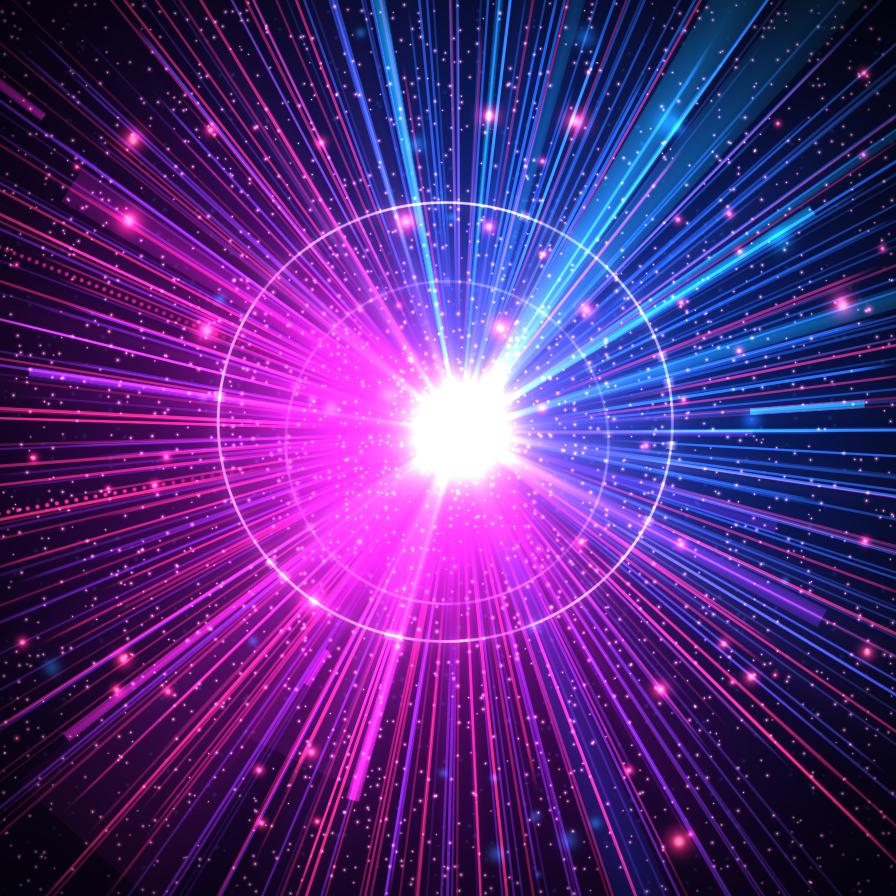
Give the GLSL for this background, as a three.js fragment shader.

```glsl
// A burst of light: tapered beams and thin rays fan out from a white core over
// a magenta-to-blue glow, with two broken rings, soft orbs and drifting specks.
// Rays live in hashed angular cells, orbs and specks in hashed square cells.
varying vec2 vUv;

const float TAU = 6.28319;
const vec2 CORE = vec2(0.513, 0.518);
const vec3 NAVY = vec3(0.025, 0.015, 0.10);
const vec3 PLUM = vec3(0.38, 0.025, 0.47);
const vec3 BLUE = vec3(0.03, 0.19, 0.62);
const vec3 MAGENTA = vec3(0.90, 0.13, 0.78);
const vec3 VIOLET = vec3(0.50, 0.16, 0.85);
const vec3 CYAN = vec3(0.05, 0.66, 0.85);
const vec3 AZURE = vec3(0.15, 0.45, 0.95);
const vec3 ROSE = vec3(1.0, 0.16, 0.42);
const vec3 PALE = vec3(1.0, 0.78, 0.98);

float hash(vec2 p) {
  vec3 q = fract(p.xyx * 0.1031);
  q += dot(q, q.yzx + 33.33);
  return fract((q.x + q.y) * q.z);
}

// Smooth noise that wraps around the full turn
float turnNoise(float turn, float count, float seed) {
  float x = turn * count;
  float i = floor(x);
  float a = hash(vec2(mod(i, count), seed));
  float b = hash(vec2(mod(i + 1.0, count), seed));
  return mix(a, b, smoothstep(0.0, 1.0, x - i));
}

// Wedge along an angle, between two distances from the core
float beam(vec2 p, float angle, float halfWidth, float near, float far) {
  vec2 dir = vec2(cos(angle), sin(angle));
  float along = dot(p, dir);
  float side = abs(p.x * dir.y - p.y * dir.x);
  float w = halfWidth * (0.2 + 1.6 * max(along, 0.0));
  float span = smoothstep(near - 0.001, near + 0.001, along)
             * (1.0 - smoothstep(far - 0.001, far + 0.001, along));
  return span * (1.0 - smoothstep(w - 0.001, w + 0.0012, side)) * (1.0 - 0.35 * side / w * step(side, w));
}

// Beads strung along an angle
float beads(vec2 p, float angle, float spacing) {
  vec2 dir = vec2(cos(angle), sin(angle));
  float along = dot(p, dir);
  vec2 q = vec2((fract(along / spacing) - 0.5) * spacing, p.x * dir.y - p.y * dir.x);
  return smoothstep(0.0035, 0.001, length(q)) * smoothstep(0.2, 0.45, along);
}

// One thin ray per angular cell
vec3 rays(float turn, float r, float cool, float count, float seed, float width) {
  float x = turn * count;
  float id = mod(floor(x), count);
  float pick = hash(vec2(id, seed));
  float reach = hash(vec2(id, seed + 7.0));
  float offset = fract(x) - mix(0.25, 0.75, hash(vec2(id, seed + 3.0)));
  float side = abs(offset) * TAU * r / count;
  float line = 1.0 - smoothstep(width * 0.4, width * 0.4 + 0.0016, side);
  float span = smoothstep(0.04, 0.2, r - reach * 0.15) * (1.0 - smoothstep(0.0, 0.06, r - 0.35 - reach * 0.6));
  vec3 tint = mix(ROSE, mix(VIOLET, AZURE, cool), step(0.5 - 0.32 * cool, pick));
  return tint * line * span * mix(0.35, 1.0, hash(vec2(id, seed + 11.0)));
}

// One optional soft dot per square cell
vec3 dots(vec2 uv, float count, float seed, float density, float size, float coolShare) {
  vec2 cell = floor(uv * count);
  float pick = hash(cell + seed);
  vec2 jitter = vec2(hash(cell + seed + 17.0), hash(cell + seed + 41.0));
  float d = length(fract(uv * count) - mix(vec2(0.27), vec2(0.73), jitter)) / count;
  float s = size * mix(0.45, 1.0, hash(cell + seed + 73.0));
  float halo = exp(-d * d / (s * s)) * 0.75;
  float heart = exp(-d * d / (s * s * 0.14));
  float hue = hash(cell + seed + 97.0);
  vec3 tint = mix(ROSE, mix(AZURE, CYAN, jitter.x) * 0.6, step(hue, coolShare));
  return step(pick, density) * (tint * halo + vec3(0.8, 0.55, 0.5) * heart * step(coolShare, hue));
}

// Thin ring with uneven brightness and short ticks
float ring(vec2 p, float radius, float turn, float seed) {
  float d = abs(length(p) - radius);
  float tick = step(0.91, hash(vec2(floor(turn * 150.0), seed)));
  float line = 1.0 - smoothstep(0.0005, 0.0024, d);
  float spur = tick * (1.0 - smoothstep(0.002, 0.008, d)) * 0.45;
  return line * (0.4 + 0.6 * turnNoise(turn, 40.0, seed)) + spur + 0.12 * exp(-d * 130.0);
}

void main() {
  vec2 p = vUv - CORE;
  float r = length(p);
  float turn = atan(p.y, p.x) / TAU + 0.5;
  float cool = smoothstep(-0.35, 0.75, dot(p / max(r, 0.001), vec2(0.77, 0.64)));

  // Backdrop and inner glow
  vec3 col = mix(NAVY, mix(PLUM, BLUE, cool), exp(-r * r * 6.5));
  vec2 g = p + vec2(0.035, 0.015);
  col += MAGENTA * exp(-dot(g, g) / 0.033) * (0.85 - 0.45 * cool);
  float streak = pow(turnNoise(turn, 70.0, 5.0), 3.0) + 0.6 * pow(turnNoise(turn, 190.0, 9.0), 4.0);
  col += mix(MAGENTA, AZURE, cool * 0.8) * streak * exp(-r * 5.5) * 0.75;

  // Cool beams above and to the right
  float cyan = beam(p, 1.756, 0.007, 0.0, 1.0) + 0.6 * beam(p, 1.479, 0.004, 0.0, 1.0);
  cyan += 0.35 * beam(p, 1.304, 0.008, 0.0, 1.0) + 0.6 * beam(p, 0.998, 0.025, 0.0, 1.0);
  cyan += 0.4 * beam(p, 0.869, 0.027, 0.0, 1.0) + 0.85 * beam(p, 0.56, 0.007, 0.0, 0.465);
  cyan += 0.5 * beam(p, 0.598, 0.004, 0.0, 1.0) + 0.5 * beam(p, 0.298, 0.011, 0.0, 1.0);
  cyan += beam(p, 0.069, 0.0045, 0.325, 0.453);
  col += CYAN * cyan * mix(0.85, 0.5, smoothstep(0.3, 0.65, r));

  // Warm beams below and to the left
  float warm = beam(p, -1.854, 0.008, 0.0, 0.428) + 0.85 * beam(p, -2.481, 0.005, 0.0, 0.556);
  warm += 0.35 * beam(p, 2.573, 0.022, 0.0, 0.513) + 0.9 * beam(p, 2.494, 0.004, 0.582, 0.7);
  warm += 0.6 * beam(p, -2.115, 0.005, 0.285, 0.33) + 0.13 * beam(p, -2.02, 0.085, 0.0, 0.41);
  warm += 0.13 * beam(p, -2.3, 0.09, 0.0, 0.62);
  col += MAGENTA * warm * 0.8;
  float violet = beam(p, 3.002, 0.005, 0.0, 0.485) + 0.55 * beam(p, -0.475, 0.012, 0.0, 0.455);
  violet += 0.4 * beam(p, -0.294, 0.009, 0.0, 0.369) + 0.6 * beam(p, -0.005, 0.005, 0.0, 0.327);
  col += VIOLET * violet * 0.8 + BLUE * 0.35 * beam(p, -1.197, 0.028, 0.0, 0.6);

  // Fine rays and beaded rays
  for (int i = 0; i < 4; i++) {
    float k = float(i);
    col += rays(turn, r, cool, 47.0 + 24.0 * k, 13.0 + 29.0 * k, 0.0022 - 0.0004 * k) * (0.85 - 0.12 * k);
  }
  col += ROSE * (beads(p, -2.966, 0.011) + 0.7 * beads(p, 2.76, 0.009));

  // Rings
  col += PALE * ring((vUv - vec2(0.497, 0.529)) * vec2(1.0, 1.035), 0.2535, turn, 21.0) * 0.75;
  col += PALE * ring(vUv - vec2(0.499, 0.506), 0.18, turn, 35.0) * 0.28;

  // Orbs, then specks that thicken toward the core
  col += dots(vUv, 10.0, 3.0, 0.38, 0.015, 0.25);
  col += dots(vUv, 19.0, 59.0, 0.16, 0.007, 0.3);
  for (int i = 0; i < 3; i++) {
    float k = float(i);
    vec3 speck = dots(vUv, 48.0 + 31.0 * k, 101.0 + 43.0 * k, 0.12 + 0.4 * exp(-r * 6.0), 0.0024, 0.2);
    col += mix(speck, PALE * speck.r, 0.6) * 0.75;
  }

  // White core with a soft bloom, darkened corners
  col *= 1.0 - 0.6 * smoothstep(0.4, 0.75, r);
  float flare = pow(turnNoise(turn, 44.0, 77.0), 4.0);
  col += PALE * (0.7 * exp(-r / 0.075) + flare * exp(-r / 0.11) * 0.9);
  col += 1.5 * exp(-r * r / 0.0026);
  gl_FragColor = vec4(min(col, 1.0), 1.0);
}
```
